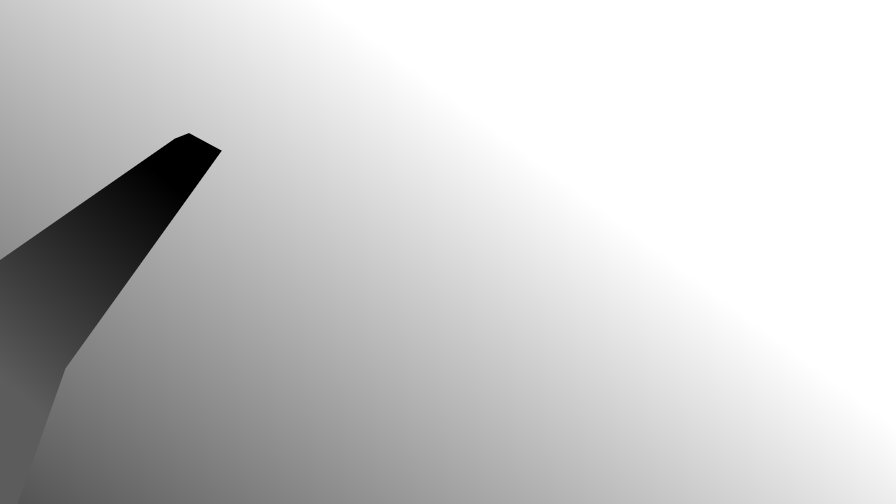
A WebGL 1 fragment shader for this background:

```glsl
precision highp float;
// A dark tapering blade reaching in from the left over a diagonal grey haze.
// The haze is a linear ramp; the blade is built from signed half planes
// and shaded by a second ramp. Lengths are in canvas heights.
uniform vec2 u_resolution;

// Signed distance to the line from a to b, positive on its right side
float rightOf(vec2 p, vec2 a, vec2 b) {
    vec2 along = normalize(b - a);
    return dot(p - a, vec2(along.y, -along.x));
}

// Positive inside the blade, whose lower right side bends inwards
float bladeDistance(vec2 p) {
    vec2 shoulder = vec2(0.347, 0.725);
    vec2 peak = vec2(0.375, 0.736);
    vec2 corner = vec2(0.440, 0.701);
    vec2 bend = vec2(0.130, 0.269);
    float upper = rightOf(p, vec2(0.0, 0.484), shoulder);
    float tip = min(rightOf(p, shoulder, peak), rightOf(p, peak, corner));
    float lower = max(rightOf(p, corner, bend), rightOf(p, bend, vec2(0.035, 0.0)));
    return min(min(upper, tip), lower);
}

void main() {
    vec2 p = gl_FragCoord.xy / u_resolution.y;
    float pixel = 1.0 / u_resolution.y;

    // Haze: white at the upper right, darkening to the lower left
    float depth = dot(vec2(0.810 - p.x, 1.0 - p.y), vec2(0.596, 0.804));
    float haze = clamp(1.0 - 0.579 * (depth - 0.104), 0.0, 1.0);

    // Blade: black at the tip, mid grey towards its base
    float fromTip = dot(vec2(-p.x, 1.0 - p.y), vec2(0.65, 0.76));
    float bladeShade = 0.36 * clamp((fromTip - 0.058) / 0.51, 0.0, 1.0);

    float coverage = clamp(0.5 + bladeDistance(p) / pixel, 0.0, 1.0);
    gl_FragColor = vec4(vec3(mix(haze, bladeShade, coverage)), 1.0);
}
```
